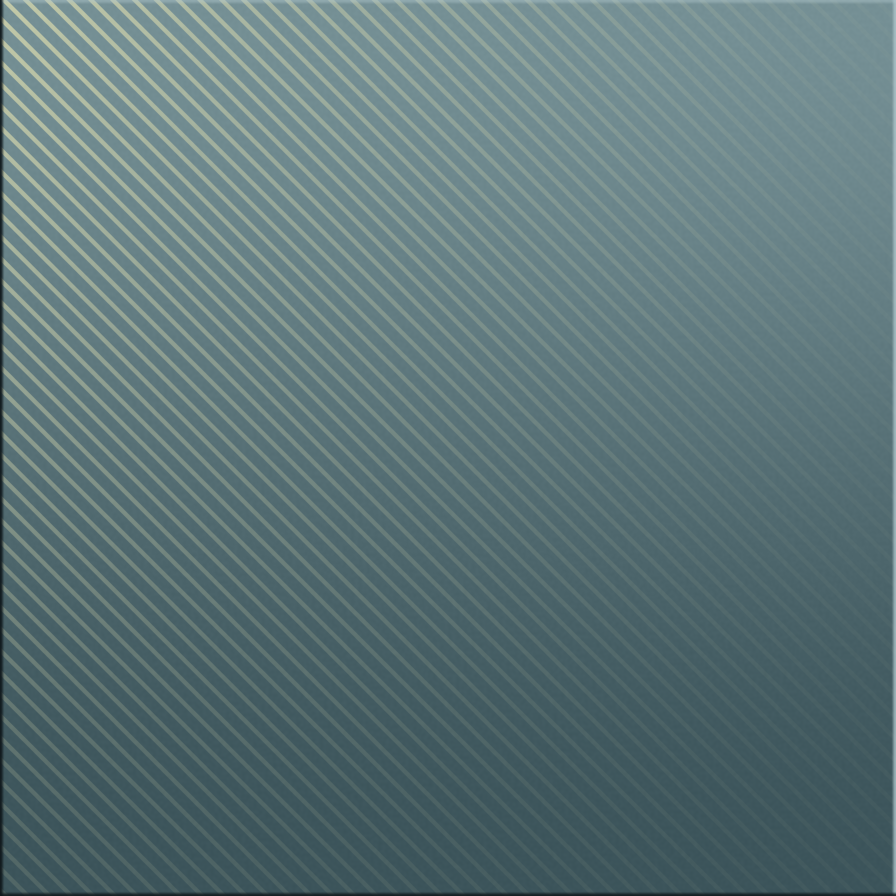
Write a Shadertoy shader that draws this pattern.

```glsl
// Thin diagonal pinstripes over a vertical slate-teal gradient in a bevelled panel.
// A repeated coordinate along x + y gives the stripes; their opacity fades from
// the upper left, gradient noise adds faint grain, edge distances shade the rim.

#define STRIPES 41.1         // repeats across and down
#define STRIPE_PHASE 0.18    // offset of the first stripe, in periods
#define STRIPE_WIDTH 0.28    // painted part of each period
#define STRIPE_OPACITY 0.82
#define FADE_POWER 1.3
#define GRAIN 0.012          // strength of the fine grain
#define RIM_WIDTH 0.0055
#define TOP_COLOR vec3(0.46, 0.565, 0.585)
#define BOTTOM_COLOR vec3(0.235, 0.33, 0.355)
#define STRIPE_COLOR vec3(0.82, 0.83, 0.67)
#define RIM_LIGHT vec3(0.69, 0.78, 0.80)
#define RIM_DARK vec3(0.06, 0.095, 0.11)

// Pseudo-random unit gradient of a lattice point
vec2 latticeGradient(vec2 cell) {
    float angle = 6.2832 * fract(sin(dot(cell, vec2(127.1, 311.7))) * 43758.5);
    return vec2(cos(angle), sin(angle));
}

float gradientNoise(vec2 p) {
    vec2 cell = floor(p);
    vec2 f = p - cell;
    vec2 blend = f * f * (3.0 - 2.0 * f);
    vec2 e = vec2(0.0, 1.0);
    float a = dot(latticeGradient(cell), f);
    float b = dot(latticeGradient(cell + e.yx), f - e.yx);
    float c = dot(latticeGradient(cell + e.xy), f - e.xy);
    float d = dot(latticeGradient(cell + e.yy), f - e.yy);
    return mix(mix(a, b, blend.x), mix(c, d, blend.x), blend.y);
}

// Coverage of the stripes that descend from left to right
float stripeMask(vec2 p, float pixel) {
    float phase = (p.x + p.y - 1.0) * STRIPES - STRIPE_PHASE;
    float centerDistance = abs(fract(phase + 0.5) - 0.5);
    float blur = pixel * STRIPES;
    float halfWidth = 0.5 * STRIPE_WIDTH;
    return 1.0 - smoothstep(halfWidth - blur, halfWidth + blur, centerDistance);
}

// Opacity that dies away towards the right and the bottom
float stripeFade(vec2 uv) {
    float across = pow(1.0 - uv.x, FADE_POWER);
    float down = mix(0.13, 1.0, pow(uv.y, 1.25));
    return 0.035 + STRIPE_OPACITY * across * down;
}

// Soft band next to an edge
float rim(float edgeDistance) {
    return 1.0 - smoothstep(0.1 * RIM_WIDTH, RIM_WIDTH, edgeDistance);
}

void mainImage(out vec4 fragColor, in vec2 fragCoord) {
    vec2 uv = fragCoord / iResolution.xy;
    vec2 p = fragCoord / iResolution.y;
    vec2 size = iResolution.xy / iResolution.y;
    float pixel = 1.0 / iResolution.y;

    // Background and stripes
    vec3 color = mix(BOTTOM_COLOR, TOP_COLOR, smoothstep(0.0, 1.05, uv.y));
    color = mix(color, STRIPE_COLOR, stripeMask(p, pixel) * stripeFade(uv));
    color += GRAIN * gradientNoise(p * 230.0);

    // Bevel: light on the top and right, dark on the bottom and left
    color = mix(color, RIM_LIGHT, 0.45 * rim(size.y - p.y));
    color = mix(color, RIM_LIGHT, 0.80 * rim(size.x - p.x));
    color = mix(color, RIM_DARK, 0.85 * rim(p.y));
    color = mix(color, RIM_DARK, 0.95 * rim(p.x));

    fragColor = vec4(color, 1.0);
}
```
